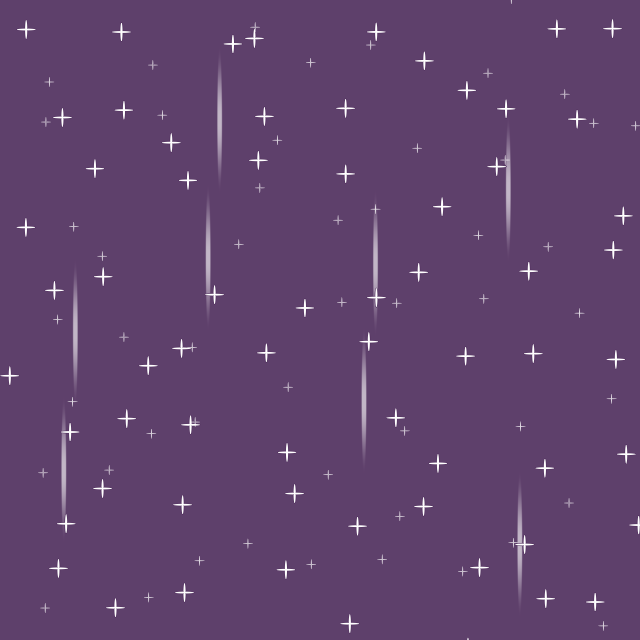
This pattern is drawn by a WebGL 2 fragment shader. Its source:

```glsl
#version 300 es
precision highp float;

uniform vec2 u_resolution;
out vec4 fragColor;

vec2 hash2(vec2 p) {
    vec3 q = fract(p.xyx * vec3(0.1031, 0.1030, 0.0973));
    q += dot(q, q.yzx + 33.33);
    return fract((q.xx + q.yz) * q.zy);
}

// Share of a pixel-wide box at x that a band of half width w fills
float bandCover(float x, float w, float pixel) {
    float overlap = min(x + w, 0.5 * pixel) - max(x - w, -0.5 * pixel);
    return clamp(overlap / pixel, 0.0, 1.0);
}

// One arm along y, tapering towards both tips
float arm(vec2 p, float len, float width, float pixel) {
    float t = p.y / len;
    float taper = max(1.0 - t * t, 0.0);
    return bandCover(p.x, width * sqrt(taper), pixel);
}

float cross4(vec2 p, float len, float width, float pixel) {
    return max(arm(p, len, width, pixel), arm(p.yx, len, width * 0.85, pixel));
}

// Jittered cells of crosses: x is the white cross, y its darker rim
vec2 starField(vec2 uv, float cells, float len, float width, float seed, float pixel) {
    vec2 home = floor(uv * cells);
    vec2 cover = vec2(0.0);
    for (int j = -1; j <= 1; j++) {
        for (int i = -1; i <= 1; i++) {
            vec2 cell = home + vec2(i, j);
            vec2 center = (cell + 0.5 + 0.85 * (hash2(cell + seed) - 0.5)) / cells;
            vec2 p = uv - center;
            float star = cross4(p, len, width, pixel);
            float rim = cross4(p, len + 0.001, width + 0.0014, pixel);
            cover = max(cover, vec2(star, rim));
        }
    }
    return cover;
}

// Tall soft streaks spread by a low-discrepancy sequence
float streaks(vec2 uv) {
    float glow = 0.0;
    for (int i = 0; i < 8; i++) {
        vec2 spread = fract(vec2(0.31, 0.62) + float(i) * vec2(0.7549, 0.5698));
        vec2 p = uv - mix(vec2(0.04, 0.12), vec2(0.96, 0.89), spread);
        float t = min(abs(p.y) / 0.117, 1.0);
        float halfWidth = 0.0044 * sqrt(1.0 - t * t);
        float body = 1.0 - smoothstep(halfWidth - 0.0022, halfWidth + 0.0006, abs(p.x));
        glow = max(glow, body * (1.0 - smoothstep(0.05, 1.0, t)));
    }
    return glow;
}

void main() {
    float pixel = 1.0 / min(u_resolution.x, u_resolution.y);
    vec2 uv = gl_FragCoord.xy * pixel;

    vec3 plum = vec3(0.37, 0.25, 0.42);
    vec3 deepPlum = vec3(0.33, 0.20, 0.38);
    vec3 white = vec3(1.0);

    vec2 large = starField(uv, 7.9, 0.0148, 0.0017, 17.0, pixel);
    vec2 small = starField(uv, 7.2, 0.0080, 0.0007, 71.0, pixel);

    // Ground, streaks, then crosses on top
    vec3 color = mix(plum, white, 0.62 * streaks(uv));
    color = mix(color, deepPlum, 0.8 * large.y);
    color = mix(color, white, 0.9 * small.x);
    color = mix(color, white, large.x);
    fragColor = vec4(color, 1.0);
}
```
